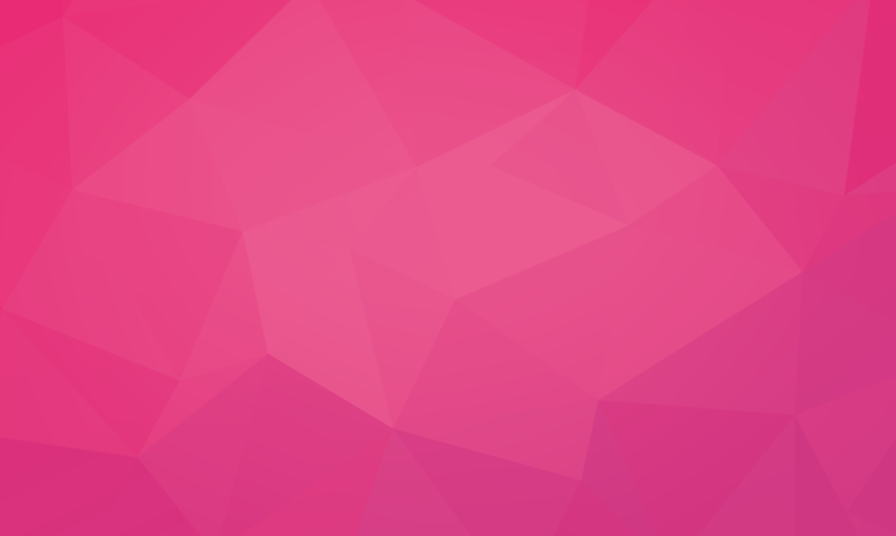
Reproduce this background procedurally as a Shadertoy shader.

```glsl
const float CELL_SIZE    = 0.27;   // mesh spacing, in canvas heights
const float JITTER       = 0.76;   // vertex scatter, below 1 keeps quads simple
const float MESH_ANGLE   = 0.36;
const float EDGE_SOFT    = 0.0022; // half width of an edge, in canvas heights
const float FLATNESS     = 0.62;   // 0: smooth gradient, 1: flat facets
const float GLOW_VARIETY = 0.26;
const float COOL_VARIETY = 0.28;
const float FACET_SLOPE  = 0.32;
const vec2  GLOW_CENTRE  = vec2(0.48, 0.60);
const vec3  WARM_PINK    = vec3(0.912, 0.165, 0.455);
const vec3  COOL_MAGENTA = vec3(0.815, 0.215, 0.515);
const vec3  LIGHT_ROSE   = vec3(0.920, 0.358, 0.565);

vec2 hash22(vec2 p) {
    vec3 q = fract(p.xyx * vec3(0.1031, 0.1030, 0.0973));
    q += dot(q, q.yzx + 33.33);
    return fract((q.xx + q.yz) * q.zy);
}

float cross2(vec2 a, vec2 b) { return a.x * b.y - a.y * b.x; }

vec2 vertexAt(vec2 id) { return id + 0.5 + JITTER * (hash22(id + 17.0) - 0.5); }

// Signed distance to an edge, positive on its left
float edgeDistance(vec2 p, vec2 a, vec2 b) {
    return cross2(b - a, p - a) / length(b - a);
}

float triangleDistance(vec2 p, vec2 a, vec2 b, vec2 c) {
    return min(edgeDistance(p, a, b), min(edgeDistance(p, b, c), edgeDistance(p, c, a)));
}

// Broad colour field: warm to cool across the diagonal, light in the middle
vec3 palette(vec2 uv, vec2 variation) {
    float cool = 0.5 + 0.7 * (uv.x - 0.5) - 0.9 * (uv.y - 0.4);
    float glow = 1.0 - smoothstep(0.05, 0.68, length((uv - GLOW_CENTRE) * vec2(1.0, 0.9)));
    cool = clamp(cool + COOL_VARIETY * variation.x, 0.0, 1.0);
    glow = clamp(glow + GLOW_VARIETY * variation.y, 0.0, 1.0);
    return mix(mix(WARM_PINK, COOL_MAGENTA, cool), LIGHT_ROSE, glow);
}

// Adds one facet to the sum: colour in rgb, coverage in a
void addFacet(inout vec4 sum, vec2 p, vec2 a, vec2 b, vec2 c, vec2 seed, mat2 toCanvas) {
    float soft = max(EDGE_SOFT, 0.7 / iResolution.y) / CELL_SIZE;
    float cover = smoothstep(-soft, soft, triangleDistance(p, a, b, c));
    if (cover <= 0.0) return;

    vec2 centre = (a + b + c) / 3.0;
    vec2 canvasPos = toCanvas * mix(p, centre, FLATNESS);
    vec2 uv = canvasPos * vec2(iResolution.y / iResolution.x, 1.0);
    vec2 variation = hash22(seed) - 0.5;
    vec2 slope = hash22(seed + 71.0) - 0.5;
    variation.y += FACET_SLOPE * dot(slope, p - centre);
    sum += cover * vec4(palette(uv, variation), 1.0);
}

void mainImage(out vec4 fragColor, in vec2 fragCoord) {
    float cs = cos(MESH_ANGLE), sn = sin(MESH_ANGLE);
    mat2 turn = mat2(cs, sn, -sn, cs);
    mat2 toCanvas = transpose(turn) * CELL_SIZE;
    vec2 p = turn * (fragCoord / iResolution.y) / CELL_SIZE;
    vec2 base = floor(p - 0.5);

    // Jittered quads, each split along its shorter valid diagonal
    vec4 sum = vec4(0.0);
    for (int j = -1; j <= 1; j++)
    for (int i = -1; i <= 1; i++) {
        vec2 id = base + vec2(i, j);
        vec2 a = vertexAt(id);
        vec2 b = vertexAt(id + vec2(1.0, 0.0));
        vec2 c = vertexAt(id + vec2(1.0, 1.0));
        vec2 d = vertexAt(id + vec2(0.0, 1.0));
        bool acValid = cross2(c - a, b - a) < 0.0 && cross2(c - a, d - a) > 0.0;
        bool bdValid = cross2(d - b, c - b) < 0.0 && cross2(d - b, a - b) > 0.0;
        bool useAC = acValid && (!bdValid || length(c - a) < length(d - b));
        vec2 seed = id * 2.0 + 40.0;
        if (useAC) {
            addFacet(sum, p, a, b, c, seed, toCanvas);
            addFacet(sum, p, a, c, d, seed + 1.0, toCanvas);
        } else {
            addFacet(sum, p, a, b, d, seed, toCanvas);
            addFacet(sum, p, b, c, d, seed + 1.0, toCanvas);
        }
    }
    fragColor = vec4(sum.rgb / max(sum.a, 1e-4), 1.0);
}
```
